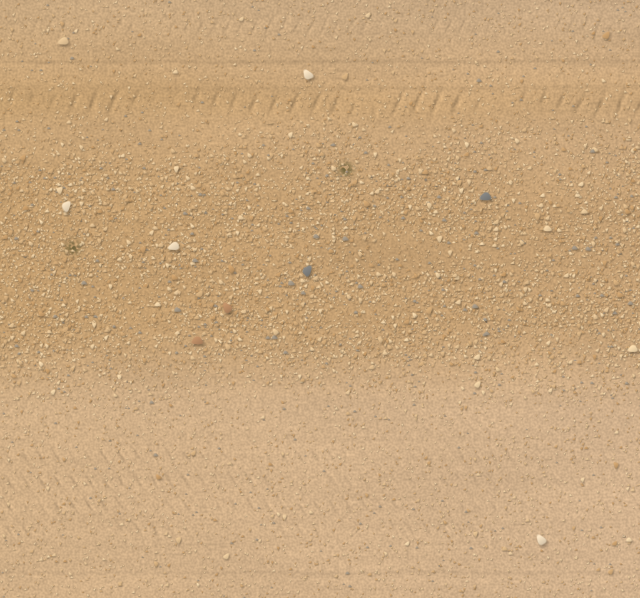
Write a Shadertoy shader that draws this texture.

```glsl
// Sandy track seen from above: a gravel belt between smooth ruts with tyre prints.

vec3 hash3(vec2 cell, float seed) {
    uvec3 h = uvec3(ivec3(vec3(cell, seed)));
    h = h * 1664525u + 1013904223u;
    h.x += h.y * h.z; h.y += h.z * h.x; h.z += h.x * h.y;
    h ^= h >> 16u;
    h.x += h.y * h.z; h.y += h.z * h.x; h.z += h.x * h.y;
    return vec3(h >> 8u) * exp2(-24.0);
}

float slope(vec2 cell, vec2 offset, float seed) {
    float a = 6.2832 * hash3(cell, seed).x;
    return dot(vec2(cos(a), sin(a)), offset);
}

float gnoise(vec2 p, float seed) {
    vec2 i = floor(p), f = p - i, e = vec2(1, 0);
    vec2 u = f * f * f * (f * (f * 6.0 - 15.0) + 10.0);
    float low = mix(slope(i, f, seed), slope(i + e, f - e, seed), u.x);
    float high = mix(slope(i + e.yx, f - e.yx, seed), slope(i + 1.0, f - 1.0, seed), u.x);
    return mix(low, high, u.y);
}

float fbm(vec2 p, float seed) {
    float sum = 0.0, gain = 1.0;
    for (int i = 0; i < 4; i++) {
        sum += gain * gnoise(p, seed + float(i));
        p *= 2.03; gain *= 0.55;
    }
    return sum;
}

float ridge(float y, float centre, float width) {
    float d = (y - centre) / width;
    return exp(-d * d);
}

// Soft coverage of a lumpy, rotated ellipse
float lump(vec2 d, vec2 size, float angle, float blur) {
    float c = cos(angle), s = sin(angle);
    vec2 e = mat2(c, -s, s, c) * d / size;
    float k = 1.0 + 0.13 * sin(3.0 * atan(e.y, e.x + 1e-5) + angle * 5.0);
    return 1.0 - smoothstep(-blur, blur, (length(e) * k - 1.0) * min(size.x, size.y));
}

// Stone lit from the upper left, with its cast shadow
vec3 stone(vec3 ground, vec2 d, vec2 size, float angle, vec3 tint, float px) {
    float r = min(size.x, size.y);
    ground *= 1.0 - 0.27 * lump(d - r * vec2(0.4, -0.6), size, angle, px + 0.3 * r);
    float light = clamp(dot(d, vec2(-0.5, 0.8)) / r, -1.0, 1.0);
    return mix(ground, tint * (1.0 + 0.08 * light), lump(d, size, angle, px * 0.9));
}

// One jittered grid of pebbles
vec3 scatter(vec3 col, vec2 p, float pitch, float radius, float chance, float seed, float px) {
    vec2 home = floor(p / pitch);
    for (int n = 0; n < 9; n++) {
        vec2 cell = home + vec2(n % 3, n / 3) - 1.0;
        vec3 place = hash3(cell, seed), look = hash3(cell, seed + 50.0);
        if (place.z > chance) continue;
        vec2 d = p - (cell + 0.1 + 0.8 * place.xy) * pitch;
        vec2 size = radius * (0.6 + 0.7 * look.x * look.x) * vec2(1.2, 0.85);
        vec3 tint = mix(vec3(0.77, 0.60, 0.40), vec3(0.94, 0.83, 0.66), look.y);
        if (look.z > 0.96) tint = vec3(0.64, 0.59, 0.52);
        col = stone(col, d, size, look.z * 6.2832, tint, px);
    }
    return col;
}

// Row of slanted tyre lugs: dark groove beside a pale lip
float tread(vec2 p, float centre, float halfHeight, float period, float slant) {
    float x = (p.x - slant * (p.y - centre)) / period + 0.2 * gnoise(p * 14.0, 31.0);
    float f = fract(x) - 0.5;
    float lug = ridge(f, 0.0, 0.10) - 0.4 * ridge(f, 0.22, 0.12);
    float worn = smoothstep(-0.45, 0.2, gnoise(p * vec2(9, 30), 32.0));
    return lug * worn * ridge(p.y, centre, halfHeight);
}

vec3 sand(vec2 p) {
    float y = p.y + 0.02 * gnoise(p * vec2(2, 5), 1.0);
    vec3 col = mix(vec3(0.82, 0.69, 0.54), vec3(0.80, 0.65, 0.465), smoothstep(0.30, 0.48, y));
    col = mix(col, vec3(0.80, 0.66, 0.49), smoothstep(0.64, 0.80, y));
    col = mix(col, vec3(0.785, 0.66, 0.51), smoothstep(0.85, 1.0, y));
    col -= vec3(0.012, 0.016, 0.026) * ridge(y, 0.83, 0.035);
    col += vec3(0.004, 0.008, 0.022) * (p.x - 0.5);
    col *= 1.0 + 0.025 * fbm(p * vec2(3, 9), 3.0) + 0.028 * fbm(p * vec2(1.6, 42), 8.0);
    return col * (1.0 + 0.05 * fbm(p * 90.0, 13.0) + 0.11 * gnoise(p * 240.0, 19.0));
}

void mainImage(out vec4 fragColor, in vec2 fragCoord) {
    vec2 p = fragCoord / iResolution.y;
    float px = 1.0 / iResolution.y;
    vec3 col = sand(p);

    // Rut edges and tyre prints
    float y = p.y + 0.004 * gnoise(p * vec2(5, 2), 25.0);
    float rut = ridge(y, 0.897, 0.003) + 0.5 * ridge(y, 0.853, 0.004) + 0.6 * ridge(y, 0.042, 0.003);
    float print = tread(p, 0.829, 0.019, 0.034, 0.4) + 0.5 * tread(p, 0.957, 0.014, 0.023, 0.5);
    for (float i = 0.0; i < 4.0; i++)
        print += 0.7 * tread(p, 0.115 + 0.041 * i, 0.011, 0.027, -0.6) * (1.1 - 0.7 * p.x);
    col *= 1.0 - 0.06 * rut - 0.16 * print;

    // Gravel belt with a bare patch, and loose grit elsewhere
    float edge = p.y + 0.035 * fbm(p * vec2(4, 7), 40.0);
    float belt = smoothstep(0.30, 0.46, edge) * (1.0 - smoothstep(0.67, 0.82, edge));
    float bare = ridge(p.x, 0.62, 0.13) * ridge(p.y, 0.575, 0.03);
    float gravel = belt * clamp(0.75 + 0.75 * fbm(p * vec2(6, 11), 45.0) - 0.45 * bare, 0.15, 1.0);
    col *= 1.0 - 0.03 * belt - 0.03 * bare;
    col = scatter(col, p, 0.0055, 0.0014, 0.16 + 0.60 * gravel, 59.0, px);
    col = scatter(col, p, 0.0085, 0.0021, 0.05 + 0.65 * gravel, 60.0, px);
    col = scatter(col, p, 0.0125, 0.0029, 0.01 + 0.50 * gravel, 61.0, px);
    col = scatter(col, p, 0.026, 0.0039, 0.02 + 0.26 * gravel, 62.0, px);
    col = scatter(col, p, 0.09, 0.0055, 0.08 + 0.10 * belt, 63.0, px);

    // Larger stones: pale, then slate, then rust
    vec2 spots[8] = vec2[8](vec2(0.515, 0.875), vec2(0.291, 0.588), vec2(0.111, 0.655), vec2(0.905, 0.097),
        vec2(0.812, 0.671), vec2(0.514, 0.547), vec2(0.38, 0.485), vec2(0.33, 0.43));
    for (int i = 0; i < 8; i++) {
        vec3 tint = i < 4 ? vec3(0.92, 0.84, 0.72) : i < 6 ? vec3(0.50, 0.50, 0.49) : vec3(0.72, 0.54, 0.39);
        col = stone(col, p - spots[i], vec2(0.009, 0.0065), 2.4 + float(i), tint, px);
    }

    // Two dry weed tufts
    float tuft = ridge(length(p - vec2(0.578, 0.717)), 0.0, 0.011) + ridge(length(p - vec2(0.122, 0.586)), 0.0, 0.011);
    col = mix(col, vec3(0.44, 0.39, 0.24), tuft * smoothstep(-0.4, 0.2, gnoise(p * 170.0, 80.0)));
    fragColor = vec4(clamp(col, 0.0, 1.0), 1.0);
}
```
